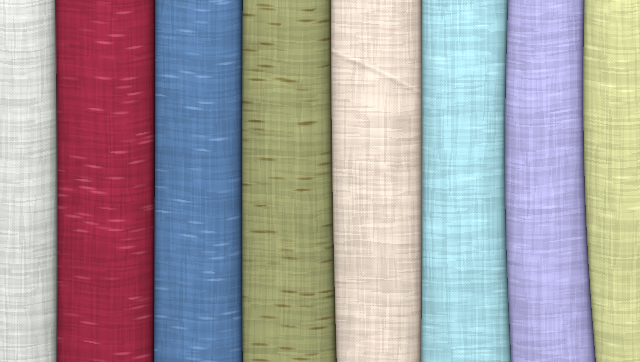
A Shadertoy shader for this texture:

```glsl
const int ROLLS = 8;

// Seam between rolls: position at the top, drift towards the bottom, sideways sway
const vec3 seams[9] = vec3[9](
    vec3(-0.06, 0.0, 0.0), vec3(0.087, 0.002, 0.002), vec3(0.242, -0.002, 0.0),
    vec3(0.379, 0.0, -0.001), vec3(0.517, 0.009, 0.0), vec3(0.659, -0.001, 0.001),
    vec3(0.794, 0.005, -0.006), vec3(0.913, 0.018, -0.004), vec3(1.06, 0.0, 0.0));

const vec3 dyes[8] = vec3[8](
    vec3(0.83, 0.84, 0.82), vec3(0.60, 0.17, 0.26), vec3(0.35, 0.49, 0.66),
    vec3(0.61, 0.62, 0.43), vec3(0.91, 0.85, 0.79), vec3(0.67, 0.86, 0.90),
    vec3(0.71, 0.70, 0.89), vec3(0.81, 0.82, 0.59));

// Brightness of the slubs in each roll; negative ones are brown
const float slubTone[8] = float[8](0.04, 0.14, 0.12, -0.30, -0.08, 0.07, 0.06, 0.08);

vec2 hash2(vec2 p) {
    vec3 q = fract(p.xyx * vec3(0.1031, 0.1030, 0.0973));
    q += dot(q, q.yzx + 33.33);
    return fract((q.xx + q.yz) * q.zy);
}

// Cellular noise: distance to the nearest point, and a random value for its cell
vec2 cellular(vec2 p) {
    vec2 cell = floor(p), nearest = vec2(9.0, 0.0);
    for (int j = -1; j <= 1; j++)
        for (int i = -1; i <= 1; i++) {
            vec2 id = cell + vec2(i, j);
            vec2 jitter = hash2(id + 57.0);
            float d = length(id + jitter - p);
            if (d < nearest.x) nearest = vec2(d, hash2(id + 113.0).x);
        }
    return nearest;
}

float seamX(int k, float y) {
    float drop = 1.0 - y;
    return seams[k].x + seams[k].y * drop * drop + seams[k].z * sin(3.1416 * drop);
}

void mainImage(out vec4 fragColor, in vec2 fragCoord) {
    vec2 uv = fragCoord / iResolution.xy;
    vec2 p = fragCoord / iResolution.y;
    float pixel = 1.0 / iResolution.x;

    // Find the roll and blend the dyes across each seam
    int roll = 0;
    vec3 dye = dyes[0];
    for (int k = 1; k < ROLLS; k++) {
        float past = uv.x - seamX(k, uv.y);
        dye = mix(dye, dyes[k], smoothstep(-pixel, pixel, past));
        if (past > 0.0) roll = k;
    }
    float left = seamX(roll, uv.y), right = seamX(roll + 1, uv.y);
    float fromLeft = uv.x - left, fromRight = right - uv.x;
    float across = fromLeft / (right - left);

    // Cloth coordinates, slightly bent around the roll
    vec2 cloth = p + vec2(0.0, 0.012 * sin(3.1416 * across) + 0.004 * sin(p.x * 23.0));
    cloth.x += 0.003 * sin(p.y * 7.0 + float(roll));
    vec2 shift = vec2(float(roll) * 17.0, float(roll) * 31.0);

    // Uneven weft and warp yarns
    float weft = cellular(cloth * vec2(9.0, 150.0) + shift).y - 0.5;
    float warp = cellular(cloth.yx * vec2(7.0, 170.0) + shift).y - 0.5;
    float fineWeave = sin(cloth.x * 820.0) * sin(cloth.y * 760.0);
    fineWeave *= 1.0 - smoothstep(0.002, 0.005, 1.0 / iResolution.y);
    float bands = sin(cloth.y * 41.0 + 2.0 * sin(cloth.y * 17.0 + shift.x)) * 0.5;
    vec3 color = dye * (1.0 + 0.11 * weft + 0.09 * warp + 0.03 * fineWeave + 0.02 * bands);

    // Long thin slubs in a few cells
    vec2 slub = cellular(cloth * vec2(14.0, 85.0) + shift * 1.7);
    float slubMask = smoothstep(0.5, 0.1, slub.x) * smoothstep(0.72, 0.95, slub.y);
    float tone = slubTone[roll];
    color += slubMask * (tone > 0.0 ? vec3(tone) : tone * vec3(0.45, 0.65, 0.6));

    // Raised diagonal fold on the cream roll
    if (roll == 4) {
        float fold = uv.y - (0.862 - 0.09 * across - 0.028 * across * across);
        float strength = 1.0 - 0.5 * across;
        color += 0.09 * strength * exp(-pow(fold / 0.005, 2.0));
        color -= 0.09 * strength * exp(-pow((fold + 0.011) / 0.007, 2.0));
    }

    // Rounded shading and dark creases tinted by the dye
    float bulge = sqrt(max(4.0 * across * (1.0 - across), 0.0));
    color *= mix(0.84, 1.04, bulge);
    float crease = 0.55 * exp(-fromLeft / 0.003) + 0.75 * exp(-fromRight / 0.004)
                 + 0.16 * exp(-fromRight / 0.016);
    color = mix(color, dye * dye * 0.35, clamp(crease, 0.0, 1.0));
    color *= 0.98 + 0.05 * uv.y;

    fragColor = vec4(clamp(color, 0.0, 1.0), 1.0);
}
```
